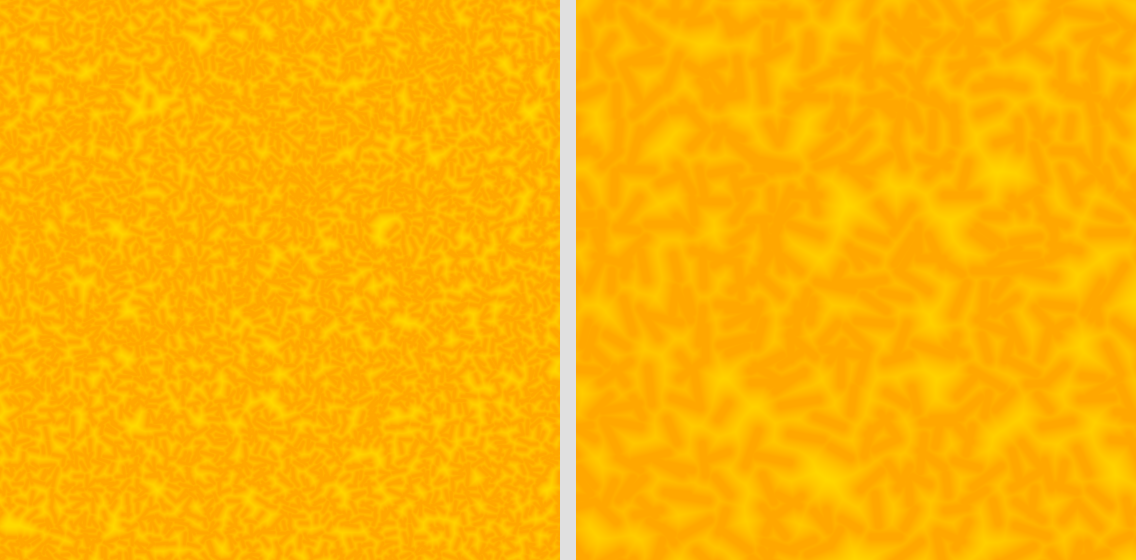
Left, the full canvas; right, a detail of the centre.
Reproduce this texture procedurally as a Shadertoy shader.

```glsl
// Golden field of short, randomly turned orange strokes with yellow glowing in the gaps
#define CELLS 60.0
#define STROKES_PER_CELL 2
#define KEEP_CHANCE 0.5
#define MIN_LENGTH 0.65
#define MAX_LENGTH 1.35
#define CORE_RADIUS 0.10
#define GLOW_GAIN 1.52
#define ORANGE vec3(1.0, 0.654, 0.0)
#define YELLOW vec3(1.0, 0.852, 0.0)

// Integer hash: three random values in 0..1 for a cell and a stroke index
vec3 hash3(ivec2 cell, int index) {
    uvec3 v = uvec3(cell.x + 512, cell.y + 512, index + 7);
    v = v * 1664525u + 1013904223u;
    for (int i = 0; i < 2; i++) {
        v.x += v.y * v.z;
        v.y += v.z * v.x;
        v.z += v.x * v.y;
        v ^= v >> 16u;
    }
    return vec3(v & 0xffffu) / 65535.0;
}

// Distance from p to a segment through the origin
float segmentDistance(vec2 p, vec2 dir, float halfLength) {
    float along = clamp(dot(p, dir), -halfLength, halfLength);
    return length(p - dir * along);
}

// Distance to the nearest of all scattered strokes, in cells
float strokeField(vec2 p) {
    ivec2 home = ivec2(floor(p));
    float nearest = 2.0;
    for (int y = -2; y <= 2; y++)
    for (int x = -2; x <= 2; x++)
    for (int i = 0; i < STROKES_PER_CELL; i++) {
        ivec2 cell = home + ivec2(x, y);
        vec3 place = hash3(cell, 2 * i);
        vec3 shape = hash3(cell, 2 * i + 1);
        if (shape.z > KEEP_CHANCE) continue;
        float angle = 3.14159 * place.z;
        float halfLength = 0.5 * mix(MIN_LENGTH, MAX_LENGTH, shape.x);
        vec2 offset = p - vec2(cell) - place.xy;
        nearest = min(nearest, segmentDistance(offset, vec2(cos(angle), sin(angle)), halfLength));
    }
    return nearest;
}

void mainImage(out vec4 fragColor, in vec2 fragCoord) {
    vec2 p = fragCoord / iResolution.y * CELLS;

    // Flat stroke cores, then a glow that levels off away from them
    float gap = max(strokeField(p) - CORE_RADIUS, 0.0);
    float glow = min(GLOW_GAIN * (1.0 - exp(-gap)), 1.0);

    fragColor = vec4(mix(ORANGE, YELLOW, glow), 1.0);
}
```
